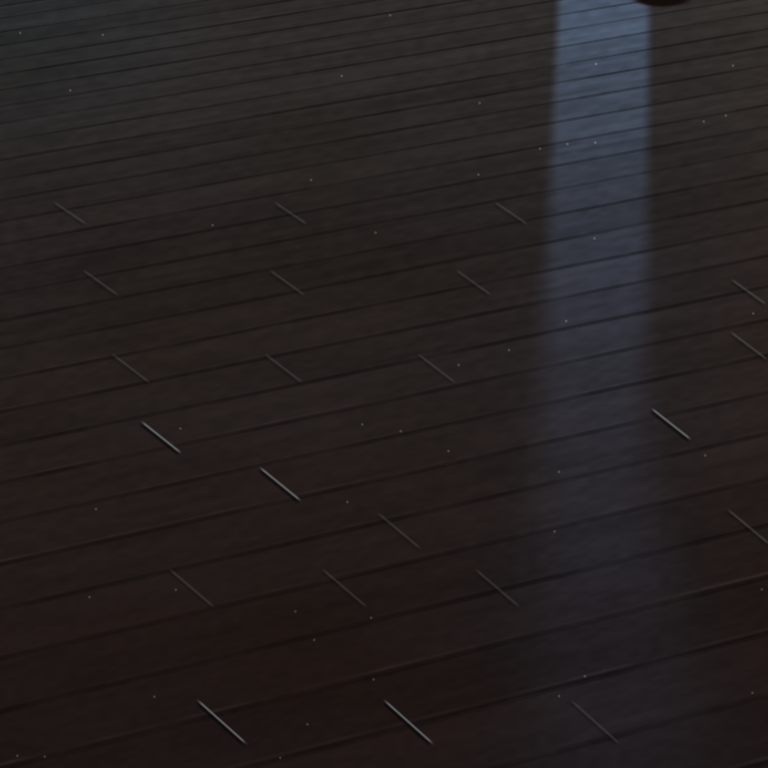
This texture is drawn by a WebGL 2 fragment shader. Its source:

```glsl
#version 300 es
precision highp float;
// Dark wooden floor seen at a slant, with a cool window reflection on it.
// A projective plank coordinate gives seams, tone and grain; loops lay the
// pale joints between boards, and a softening band makes the reflection.
uniform vec2 u_resolution;
out vec4 fragColor;

float hash(vec2 p) {
  vec3 q = fract(vec3(p.xyx) * 0.1031);
  q += dot(q, q.yzx + 33.33);
  return fract((q.x + q.y) * q.z);
}

float noise(vec2 p) {
  vec2 i = floor(p), f = fract(p);
  f = f * f * (3.0 - 2.0 * f);
  return mix(mix(hash(i), hash(i + vec2(1, 0)), f.x),
             mix(hash(i + vec2(0, 1)), hash(i + vec2(1, 1)), f.x), f.y);
}

// Short slanted gap at the end of a board: x is its light, y its shadow
vec2 joint(vec2 p, vec2 centre) {
  vec2 halfSpan = vec2(0.016, 0.008) + vec2(0.016, 0.021) * centre.y;
  vec2 q = p - centre;
  float along = dot(q, halfSpan) / dot(halfSpan, halfSpan);
  float across = dot(q, normalize(vec2(halfSpan.y, -halfSpan.x)));
  float ends = 1.0 - smoothstep(0.8, 1.1, abs(along));
  float width = 0.0013 + 0.5 / u_resolution.y;
  return ends * vec2(1.0 - smoothstep(0.0, width * 1.5, abs(across)),
                     1.0 - smoothstep(0.0, width * 2.0, abs(across + 0.0035)));
}

void main() {
  vec2 p = gl_FragCoord.xy / u_resolution;
  p.y = 1.0 - p.y; // measured down from the top edge
  float pixel = 1.0 / u_resolution.y;

  // Plank rows: lines fan out and widen toward the viewer
  float leftDepth = (p.y + 0.15 * p.x) / (1.0 - 0.1 * p.x);
  float row = 42.5 / (leftDepth + 0.82) - 0.33;
  float board = floor(row);
  float rowPixel = 42.5 / pow(leftDepth + 0.82, 2.0) * pixel;

  // Wood tone, from grey sheen at the back to deep brown in front
  vec3 color = mix(vec3(0.178, 0.168, 0.163), vec3(0.145, 0.121, 0.113),
                   smoothstep(0.0, 0.42, p.y));
  color = mix(color, vec3(0.117, 0.086, 0.077), smoothstep(0.38, 0.95, p.y));
  color += vec3(0.02, 0.012, 0.004) * smoothstep(0.85, 1.0, p.x) * (1.0 - p.y);
  color += vec3(-0.018, -0.002, 0.008) * (1.0 - smoothstep(0.0, 0.3, length(p)));

  // Window reflection: crisp and blue at the back, wide and dim in front
  float blurWidth = 0.008 + 0.09 * p.y * p.y;
  float leftEdge = 0.727 - 0.045 * p.y;
  float rightEdge = 0.845 - 0.01 * p.y + 0.08 * smoothstep(0.55, 1.0, p.y);
  float band = smoothstep(leftEdge - blurWidth, leftEdge + blurWidth, p.x)
             * (1.0 - smoothstep(rightEdge - blurWidth, rightEdge + blurWidth, p.x));
  float fade = exp(-2.3 * p.y);
  color += band * vec3(0.105, 0.16, 0.235) * fade;
  float halo = exp(-pow((p.x - 0.79) / 0.17, 2.0));
  color += halo * vec3(0.004, 0.011, 0.025) * smoothstep(0.05, 0.5, p.y);

  // Board variation, long grain, fine mottling and cloudy wear
  float tone = hash(vec2(board, 7.0)) - 0.5;
  float grain = noise(vec2(p.x * 9.0 + board * 3.7, row * 6.0)) - 0.5;
  float mottle = noise(vec2(p.x * 75.0, leftDepth * 170.0)) - 0.5;
  float wear = noise(p * vec2(5.0, 11.0) + 4.0) - 0.5;
  color *= 1.0 + 0.12 * tone + 0.13 * grain + 0.13 * mottle + 0.10 * wear;
  color += vec3(-0.006, 0.0, 0.008) * wear;

  // Seams: dark grooves, with a broken pale edge on the nearer boards
  float seamDistance = abs(fract(row + 0.5) - 0.5);
  float seam = 1.0 - smoothstep(0.02, 0.06 + rowPixel, seamDistance);
  float seamId = floor(row + 0.5);
  float broken = noise(vec2(p.x * 14.0, seamId * 5.3));
  color *= 1.0 - seam * (0.1 + 0.22 * broken);
  float lipDistance = abs(fract(row + 0.42) - 0.5);
  float lip = 1.0 - smoothstep(0.0, 0.035 + rowPixel, lipDistance);
  color += vec3(0.055, 0.048, 0.045) * lip * broken
         * hash(vec2(seamId, 3.0)) * smoothstep(0.25, 0.8, p.y);

  // Staggered joints, six receding rows of three
  vec2 joints = vec2(0.0);
  for (int r = 0; r < 6; r++) {
    for (int k = 0; k < 3; k++) {
      float fr = float(r), fk = float(k);
      float spacing = 0.155 + 0.044 * abs(fr - 2.0);
      float tilt = 0.061 * max(0.0, 1.0 - abs(fr - 2.0)) * (fk - 0.7);
      vec2 centre = vec2(0.289 - 0.0395 * fr + spacing * fk,
                         0.94 - 0.185 * fr + 0.0105 * fr * fr + tilt);
      float strength = (r == 0 || r == 2) && k < 2 ? 0.9 : 0.27;
      joints = max(joints, strength * joint(p, centre));
    }
  }
  // Joints along the right side
  for (int i = 0; i < 4; i++) {
    float fi = float(i);
    vec2 centre = vec2(i == 1 ? 0.874 : 0.975, 0.686 - 0.15 * fi + 0.016 * fi * fi);
    joints = max(joints, (i == 1 ? 0.9 : 0.35) * joint(p, centre));
  }
  color *= 1.0 - 0.55 * joints.y;
  color = mix(color, vec3(0.43, 0.45, 0.47), joints.x * 0.85);

  // Sparse dust, one possible speck per cell
  vec2 cell = floor(p * 28.0);
  vec2 offset = 0.2 + 0.6 * vec2(hash(cell + 11.0), hash(cell + 47.0));
  float speck = 1.0 - smoothstep(0.02, 0.06 + 14.0 * pixel, length(fract(p * 28.0) - offset));
  color += 0.13 * speck * step(0.94, hash(cell + 83.0));

  // Dark foot of furniture at the back
  float foot = length((p - vec2(0.862, -0.002)) / vec2(0.038, 0.011));
  color = mix(color, vec3(0.075, 0.05, 0.045), 1.0 - smoothstep(0.7, 1.15, foot));

  fragColor = vec4(clamp(color, 0.0, 1.0), 1.0);
}
```
